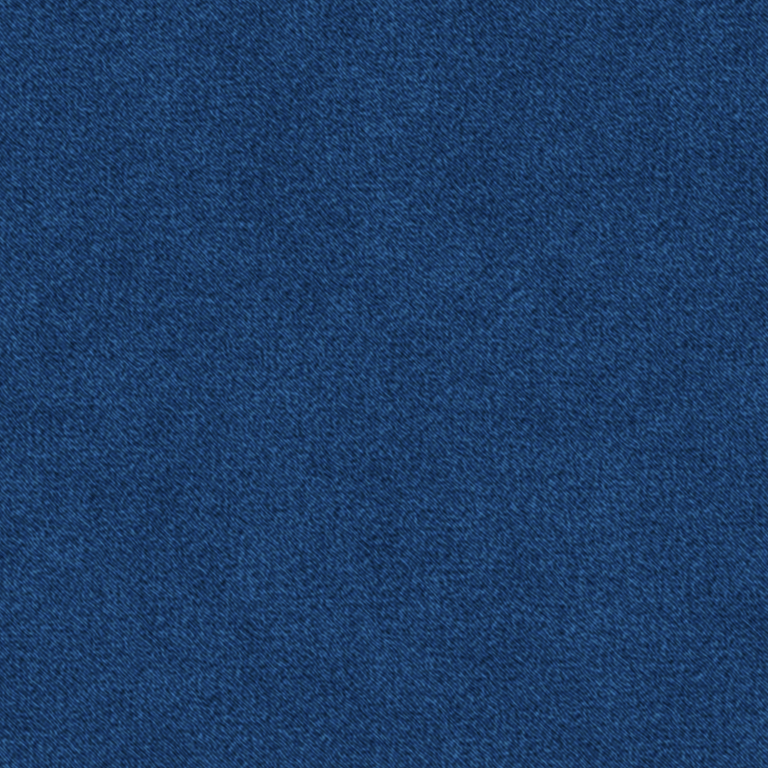
Give the GLSL for this texture, as a Shadertoy shader.

```glsl
#define TWILL_COUNT 187.0
#define TWILL_DEPTH 0.42
#define GRAIN_SCALE vec2(157.0, 93.0)
#define GRAIN_DEPTH 1.5
#define FUZZ_SCALE 217.0
#define FUZZ_DEPTH 1.25
#define YARN_DEPTH 0.45
#define CLOUD_DEPTH 0.22
#define SHADOW_BLUE vec3(0.068, 0.158, 0.288)
#define INDIGO vec3(0.110, 0.232, 0.402)
#define WORN_BLUE vec3(0.175, 0.345, 0.535)

const float TAU = 6.2831853;

// Integer hash of a lattice cell, returned in 0..1
float hash(ivec2 cell) {
    uint h = uint(cell.x) * 1597334677u ^ uint(cell.y) * 3812015801u;
    h = (h ^ (h >> 16)) * 2146121005u;
    h = (h ^ (h >> 15)) * 2221713035u;
    h ^= h >> 16;
    return float(h & 65535u) / 65535.0;
}

float cornerSlope(ivec2 cell, vec2 offset) {
    float angle = TAU * hash(cell);
    return dot(vec2(cos(angle), sin(angle)), offset);
}

// Gradient noise centred on zero
float gradientNoise(vec2 p) {
    ivec2 cell = ivec2(floor(p));
    vec2 f = fract(p);
    vec2 blend = f * f * f * (f * (f * 6.0 - 15.0) + 10.0);
    float low = mix(cornerSlope(cell, f),
                    cornerSlope(cell + ivec2(1, 0), f - vec2(1.0, 0.0)), blend.x);
    float high = mix(cornerSlope(cell + ivec2(0, 1), f - vec2(0.0, 1.0)),
                     cornerSlope(cell + ivec2(1, 1), f - vec2(1.0, 1.0)), blend.x);
    return mix(low, high, blend.y);
}

// Diagonal ribs, broken into short uneven stitches
float twill(vec2 uv) {
    vec2 diagonal = vec2(uv.x + uv.y, uv.x - uv.y);
    float wobble = 0.7 * gradientNoise(uv * 43.0 + 17.0);
    float rib = sin(TAU * (diagonal.x * TWILL_COUNT + wobble));
    float stitch = gradientNoise(diagonal * GRAIN_SCALE + wobble + 31.0);
    return TWILL_DEPTH * rib + GRAIN_DEPTH * stitch;
}

// Faint uneven warp and weft threads
float yarns(vec2 uv) {
    float warp = gradientNoise(uv * vec2(171.0, 19.0) + 71.0);
    float weft = gradientNoise(uv * vec2(17.0, 163.0) + 113.0);
    return YARN_DEPTH * (warp + weft);
}

// Cotton fuzz on a turned lattice
float fuzz(vec2 uv) {
    vec2 turned = mat2(0.825, 0.565, -0.565, 0.825) * uv;
    return FUZZ_DEPTH * gradientNoise(turned * FUZZ_SCALE + 201.0);
}

void mainImage(out vec4 fragColor, in vec2 fragCoord) {
    vec2 uv = fragCoord / iResolution.y;

    // Combined light and dark of the cloth
    float clouds = gradientNoise(uv * 7.0 + 5.0) + gradientNoise(uv * 23.0 + 9.0);
    float tone = twill(uv) + yarns(uv) + fuzz(uv) + CLOUD_DEPTH * clouds;
    tone = clamp(tone, -1.5, 1.7);

    // Indigo dye, with slight changes in saturation
    vec3 color = INDIGO + max(tone, 0.0) * (WORN_BLUE - INDIGO)
                        + min(tone, 0.0) * (INDIGO - SHADOW_BLUE);
    color.b += 0.05 * gradientNoise(uv * 139.0 + 307.0);

    fragColor = vec4(color, 1.0);
}
```
